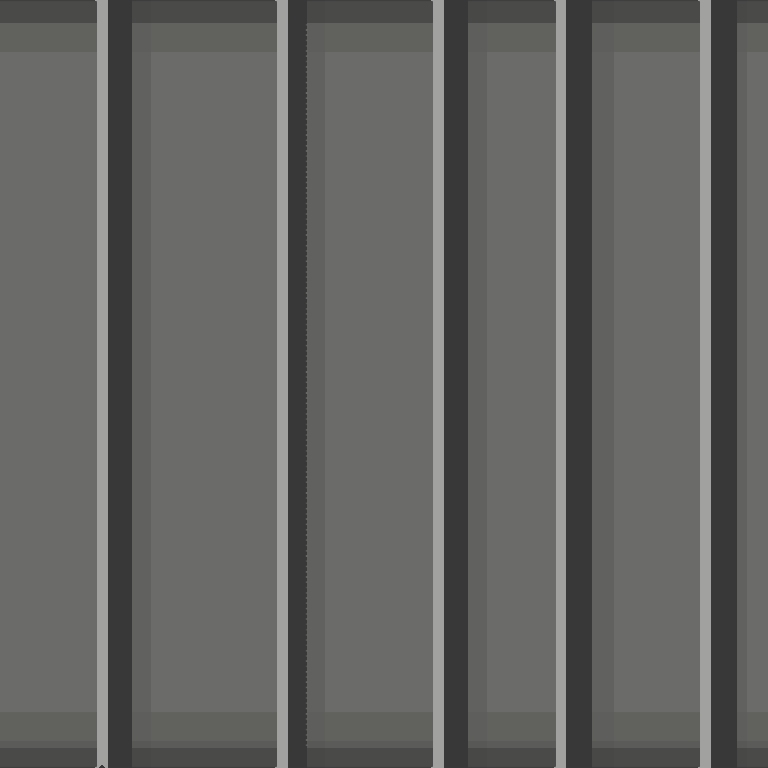
Reproduce this texture procedurally as a three.js fragment shader.

```glsl
varying vec2 vUv;

float hash(float n) {
  return fract(sin(n * 12.9898) * 43758.5453);
}

float edge(float at, float x) {
  return smoothstep(at - 0.0007, at + 0.0007, x);
}

float band(float from, float to, float x) {
  return edge(from, x) - edge(to, x);
}

// 1.0 only for the rib with the given index
float only(float index, float i) {
  return 1.0 - step(0.5, abs(i - index));
}

// Uneven spacing: regular pitch bent by three sine waves
float ribStart(float i) {
  float t = i * 0.785398;
  return 0.1263 + 0.1963 * i
       + 0.0390 * sin(t) + 0.0147 * sin(2.0 * t) - 0.0059 * sin(3.0 * t);
}

void main() {
  vec2 p = vUv;
  vec3 panel = vec3(0.420, 0.420, 0.410);
  vec3 softShade = vec3(0.380, 0.380, 0.370);
  vec3 endShade = vec3(0.290, 0.290, 0.288);
  vec3 groove = vec3(0.220, 0.220, 0.219);
  vec3 highlight = vec3(0.630, 0.630, 0.627);

  // Stepped shading at the panel ends
  vec3 color = panel;
  color = mix(softShade, color, band(0.0727, 0.9323, p.y));
  color *= 1.0 - 0.06 * band(0.0260, 0.0352, p.y);
  color = mix(endShade, color, band(0.0260, 0.9701, p.y));

  float endDistance = min(p.y, 1.0 - p.y);
  float rim = 1.0 - edge(0.0016, endDistance);
  color *= 1.0 - 0.15 * rim;

  for (int k = 0; k < 5; k++) {
    float i = float(k);
    float start = ribStart(i);
    float lit = start + 0.0143 - 0.0013 * only(3.0, i);
    float worn = only(1.0, i);
    float dark = start + 0.0456 + 0.0026 * smoothstep(2.0, 4.0, i) - 0.0066 * worn;
    float soft = dark + 0.0247 - 0.0013 * worn
               + 0.0039 * only(3.0, i) - 0.0117 * only(4.0, i);

    // Soft shadow, fainter over the dark panel ends
    float inner = band(0.0260, 0.9701, p.y);
    color *= 1.0 - mix(0.03, 0.095, inner * band(0.0727, 0.9323, p.y))
           * band(dark, soft, p.x);

    // Groove and bright lip
    color = mix(color, groove, band(lit, dark, p.x));
    float flare = 0.0026 * rim;
    color = mix(color, highlight, band(start - flare, lit, p.x));

    // Broken edge of the narrow groove
    float row = p.y * 146.0;
    float tick = smoothstep(0.08, 0.2, fract(row)) - smoothstep(0.4, 0.55, fract(row));
    float chip = tick * (0.45 + 0.5 * hash(floor(row))) * inner;
    color = mix(color, panel, worn * chip * band(dark - 0.0016, dark + 0.0008, p.x));

    // Notch at the foot of the first lip
    float notch = 1.0 - edge(0.0045, abs(p.x - start - 0.0065) + p.y);
    color = mix(color, groove, only(0.0, i) * notch);
  }

  gl_FragColor = vec4(color, 1.0);
}
```
